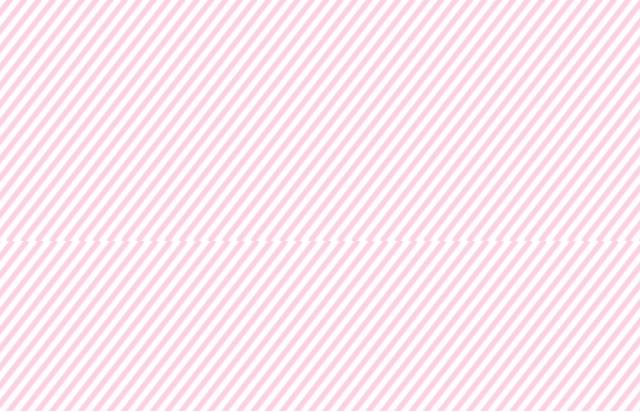
Reproduce this pattern procedurally as a Shadertoy shader.

```glsl
// Slanted pink and white candy stripes in two bands that meet at a notched seam.

// Pink coverage of stripes with unit spacing, centred on whole numbers
float stripe(float u, float halfWidth, float softness) {
    float d = abs(fract(u + 0.5) - 0.5);
    return 1.0 - smoothstep(halfWidth - softness, halfWidth + softness, d);
}

void mainImage(out vec4 fragColor, in vec2 fragCoord) {
    vec2 uv = fragCoord / iResolution.xy;
    float repeats = 44.5;
    float fromSeam = uv.y - 0.415;
    float pixel = 1.0 / iResolution.y;

    // Stripes rise to the right; the lower band is shifted sideways
    float slanted = repeats * uv.x - 22.4 * fromSeam;
    float softness = max(0.12, 0.8 * repeats / iResolution.x);
    float upper = stripe(slanted - 0.58, 0.242, softness);
    float lower = stripe(slanted - 0.87, 0.242, softness);
    float pink = mix(lower, upper, smoothstep(-0.5 * pixel, 0.5 * pixel, fromSeam));

    // White notches open where the shifted stripe ends meet
    float notch = stripe(slanted - 0.225, 0.2, softness);
    pink *= 1.0 - notch * (1.0 - smoothstep(0.001, 0.006, abs(fromSeam)));

    // Stripes stop just short of the bottom edge
    pink *= smoothstep(0.001, 0.001 + max(0.003, pixel), uv.y);

    vec3 color = mix(vec3(1.0, 0.993, 1.0), vec3(0.98, 0.82, 0.88), pink);
    fragColor = vec4(color, 1.0);
}
```
